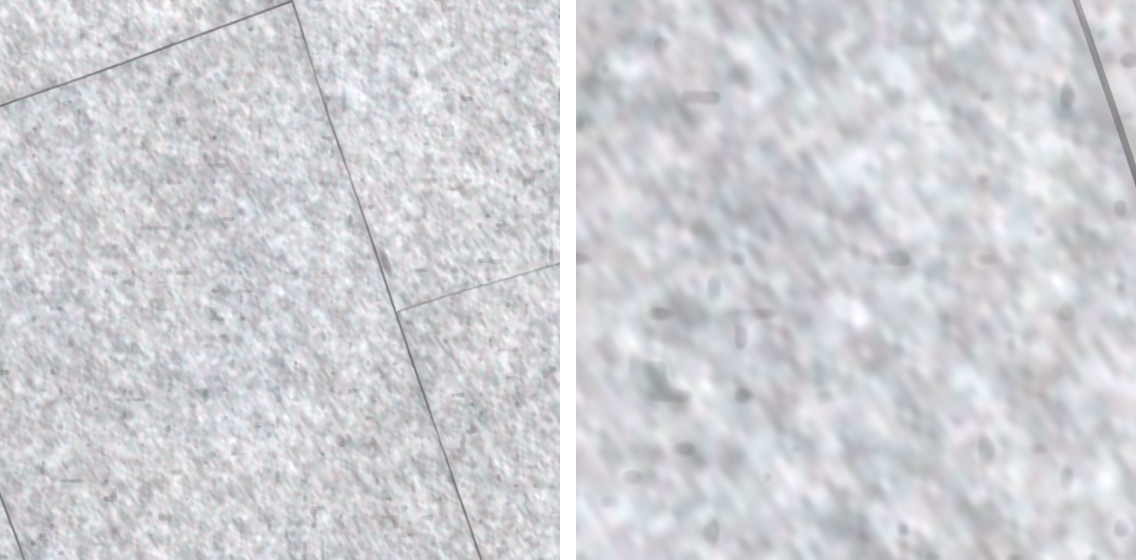
Left, the full canvas; right, a detail of the centre.
Reproduce this texture procedurally as a Shadertoy shader.

```glsl
const vec3 STONE = vec3(0.826, 0.828, 0.846);
const vec3 JOINT = vec3(0.40, 0.40, 0.41);
const vec3 STAIN = vec3(0.52, 0.49, 0.51);
const float COLUMN_WIDTH = 0.819;
const float SLAB_LENGTH = 1.2;
const float LEAN = 0.341;

float hash(vec2 p) {
    vec3 q = fract(vec3(p.xyx) * 0.1031);
    q += dot(q, q.yzx + 33.33);
    return fract((q.x + q.y) * q.z);
}

// Smooth value noise centred on zero
float noise(vec2 p) {
    vec2 cell = floor(p);
    vec2 f = fract(p);
    f = f * f * (3.0 - 2.0 * f);
    float low = mix(hash(cell), hash(cell + vec2(1, 0)), f.x);
    float high = mix(hash(cell + vec2(0, 1)), hash(cell + vec2(1, 1)), f.x);
    return mix(low, high, f.y) - 0.5;
}

// Coordinates along and across a direction, stretched along it
vec2 streak(vec2 p, vec2 direction, float stretch) {
    vec2 across = vec2(-direction.y, direction.x);
    return vec2(dot(p, direction) / stretch, dot(p, across));
}

float repeatDistance(float x, float period) {
    return abs(x - period * round(x / period));
}

float lineMask(float dist, float halfWidth, float pixel) {
    return 1.0 - smoothstep(halfWidth - pixel, halfWidth + pixel, dist);
}

// Speckle made of several sizes of slanted grains
float granite(vec2 p, float seed) {
    vec2 q = streak(p, normalize(vec2(0.55, -0.83)), 1.6) + seed;
    float sum = 0.0;
    float frequency = 58.0;
    float weight = 0.13;
    for (int i = 0; i < 3; i++) {
        sum += weight * noise(q * frequency + float(i) * 17.3);
        frequency *= 1.75;
        weight *= 1.05;
    }
    return sum;
}

// Faint colour differences between grains
vec3 mineralTint(vec2 p, float seed) {
    vec2 q = p * 85.0 + seed;
    float warm = noise(q);
    float cool = noise(q + 41.7);
    return vec3(warm, -0.4 * warm + 0.3 * cool, cool) * 0.045;
}

void mainImage(out vec4 fragColor, in vec2 fragCoord) {
    vec2 uv = fragCoord / iResolution.xy;
    float pixel = 1.0 / min(iResolution.x, iResolution.y);
    vec2 p = uv + 0.006 * vec2(noise(uv * 5.0), noise(uv * 5.0 + 9.0));

    // Leaning columns of slabs, with staggered cross joints
    float across = p.x + LEAN * p.y - 0.859;
    float column = floor(across / COLUMN_WIDTH);
    float slope = 0.307 - 0.054 * column;
    float along = p.y - slope * p.x - 0.224 + 0.585 * column;
    float row = floor(along / SLAB_LENGTH);
    float seed = 60.0 * hash(vec2(column, row) + 20.0);

    // Stone surface: slab tone, cloudy patches, grain and pits
    vec3 color = STONE + 0.025 * (hash(vec2(row, column) + 7.0) - 0.5);
    float clouds = noise(uv * 4.0 + seed) * 0.045 + noise(uv * 13.0 + seed) * 0.04;
    float veins = noise(streak(uv, normalize(vec2(LEAN, -1.0)), 4.0) * 22.0 + seed) * 0.025;
    color += clouds + veins + granite(uv, seed);
    color += mineralTint(uv, seed);
    color += vec3(-0.5, 0.0, 0.5) * 0.025 * noise(uv * 6.0 + seed + 30.0);
    color -= 0.11 * smoothstep(0.30, 0.46, noise(uv * 62.0 + seed + 80.0));

    // Joints with soft grime and uneven depth
    float columnDist = repeatDistance(across, COLUMN_WIDTH) / length(vec2(1.0, LEAN));
    float rowDist = repeatDistance(along, SLAB_LENGTH) / length(vec2(1.0, slope));
    float wear = 0.72 + 0.5 * noise(uv * 9.0 + 3.0) + 0.25 * noise(uv * 45.0);
    float rowDepth = column < -0.5 ? 0.95 : 0.42;
    float grime = max(exp(-columnDist * 75.0), rowDepth * exp(-rowDist * 75.0));
    color -= 0.05 * grime;
    float joint = max(lineMask(columnDist, 0.0021, pixel) * 0.85,
                      lineMask(rowDist, 0.0022, pixel) * rowDepth);
    color = mix(color, JOINT, clamp(joint * wear, 0.0, 1.0));

    // Chipped stain beside the long joint
    vec2 chip = streak(uv - vec2(0.689, 0.530), normalize(vec2(LEAN, -1.0)), 3.6);
    float chipMask = 1.0 - smoothstep(0.003, 0.011, length(chip));
    color = mix(color, STAIN, 0.7 * chipMask);

    fragColor = vec4(clamp(color, 0.0, 1.0), 1.0);
}
```
